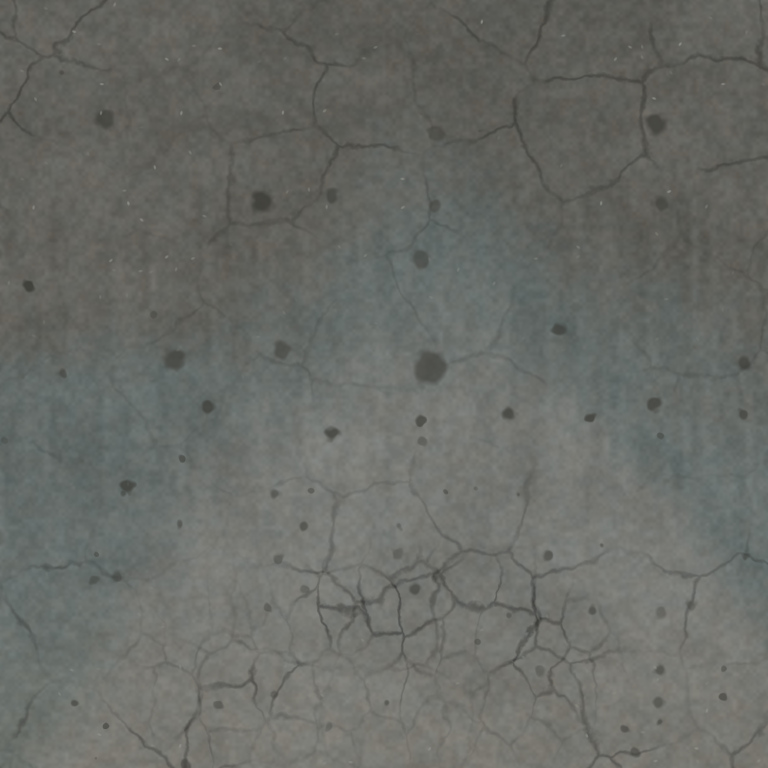
This texture is drawn by a WebGL 2 fragment shader. Its source:

```glsl
#version 300 es
precision highp float;
// Weathered concrete: a dark upper field and a pale lower dome meet in a damp,
// bluish band. Warped Voronoi borders make the cracks, jittered grids scatter
// the pits and pale chips, and value noise gives stains, streaks and grain.

#define DARK_TONE vec3(0.372, 0.370, 0.348)
#define DAMP_TONE vec3(0.398, 0.428, 0.418)
#define PALE_TONE vec3(0.462, 0.468, 0.452)
#define PIT_TONE vec3(0.235, 0.235, 0.215)
#define CHIP_TONE vec3(0.56, 0.57, 0.54)
#define COARSE_CELLS vec2(7.0, 7.5)
#define FINE_CELLS vec2(19.0, 14.0)
#define PIT_GRID 10.0
#define CHIP_GRID 58.0
#define GRAIN 0.075
#define CRACK_WIDTH 0.0032

uniform vec2 u_resolution;
out vec4 fragColor;

float hash(vec2 p) {
  vec3 q = fract(p.xyx * 0.1031);
  q += dot(q, q.yzx + 33.33);
  return fract((q.x + q.y) * q.z);
}

vec2 hash2(vec2 p) {
  return vec2(hash(p + 17.3), hash(p + 71.9));
}

float noise(vec2 p) {
  vec2 i = floor(p), f = fract(p);
  f = f * f * (3.0 - 2.0 * f);
  return mix(mix(hash(i), hash(i + vec2(1, 0)), f.x),
             mix(hash(i + vec2(0, 1)), hash(i + vec2(1, 1)), f.x), f.y);
}

float fbm(vec2 p) {
  float sum = 0.0, gain = 0.5;
  for (int i = 0; i < 5; i++) {
    sum += gain * noise(p);
    p = mat2(1.6, 1.2, -1.2, 1.6) * p + 9.7;
    gain *= 0.5;
  }
  return sum;
}

// Distance to the nearest Voronoi border, in cell units.
float cellBorder(vec2 p) {
  vec2 cell = floor(p), f = fract(p), nearest = vec2(0), home = vec2(0);
  float best = 9.0;
  for (int k = 0; k < 9; k++) {
    vec2 o = vec2(k % 3 - 1, k / 3 - 1);
    vec2 r = o + 0.1 + 0.8 * hash2(cell + o) - f;
    if (dot(r, r) < best) { best = dot(r, r); nearest = r; home = o; }
  }
  float border = 9.0;
  for (int k = 0; k < 25; k++) {
    vec2 o = home + vec2(k % 5 - 2, k / 5 - 2);
    vec2 r = o + 0.1 + 0.8 * hash2(cell + o) - f;
    vec2 d = r - nearest;
    if (dot(d, d) > 1e-5) border = min(border, dot(0.5 * (r + nearest), normalize(d)));
  }
  return border;
}

// Soft crack line; the warp makes it wander.
float crack(vec2 uv, vec2 cells, float width) {
  vec2 warp = vec2(fbm(uv * 24.0), fbm(uv * 24.0 + 40.0)) - 0.5;
  float d = cellBorder((uv + 0.035 * warp) * cells) / cells.x;
  return 1.0 - smoothstep(0.0, width + 0.5 / u_resolution.y, d);
}

// Ragged dark pits, most of them in the upper half.
float pits(vec2 uv, float grid, float chance, float radius) {
  vec2 cell = floor(uv * grid);
  vec2 center = (cell + 0.25 + 0.5 * hash2(cell + 5.0)) / grid;
  float size = radius * (0.45 + 0.65 * hash(cell + 31.0));
  float d = length(uv - center) + 0.006 * (noise(uv * 130.0) - 0.5);
  float zone = smoothstep(0.33, 0.5, center.y) * (1.0 - smoothstep(0.82, 0.9, center.y));
  float present = step(hash(cell + 53.0), chance * (0.08 + 0.92 * zone));
  return present * (0.5 + 0.5 * hash(cell + 3.0)) * (1.0 - smoothstep(size * 0.55, size * 1.25, d));
}

// Tiny pale chips, each with its own tilt.
float chips(vec2 uv) {
  vec2 cell = floor(uv * CHIP_GRID);
  vec2 p = fract(uv * CHIP_GRID) - 0.3 - 0.4 * hash2(cell);
  float a = 6.2832 * hash(cell + 8.0);
  p = mat2(cos(a), -sin(a), sin(a), cos(a)) * p;
  float shape = 1.0 - smoothstep(0.05, 0.24, length(p * vec2(1.0, 1.7)));
  return shape * step(hash(cell + 90.0), 0.07) * hash(cell + 12.0);
}

void main() {
  vec2 uv = gl_FragCoord.xy / u_resolution;
  float blotch = fbm(uv * 5.0 + 3.0) - 0.48;
  float mottle = fbm(uv * 19.0) - 0.48;

  // Large stains: pale dome, damp band, dark upper field
  float x = uv.x - 0.54;
  float domeTop = 0.55 - 1.7 * x * x - 0.12 * smoothstep(0.1, 0.5, -x);
  float softness = mix(0.11, 0.05, smoothstep(0.0, 0.3, x));
  float pale = 1.0 - smoothstep(-softness, softness, uv.y - domeTop + 0.16 * blotch);
  float darkBase = 0.58 + 0.17 * exp(-40.0 * x * x);
  float dark = smoothstep(-0.13, 0.12, uv.y - darkBase + 0.4 * blotch + 0.1 * mottle);
  vec3 color = mix(mix(DAMP_TONE, PALE_TONE, pale), DARK_TONE, dark);
  float low = 1.0 - smoothstep(0.0, 0.32, uv.y);
  color += low * vec3(0.006, -0.003, -0.012);
  color += 0.065 * blotch + 0.065 * mottle;

  // Vertical wash streaks and fine grain
  float wash = smoothstep(0.2, 0.4, uv.y) * (1.0 - smoothstep(0.65, 0.85, uv.y));
  color += 0.035 * wash * (noise(uv * vec2(85.0, 9.0)) - 0.5);
  color += GRAIN * (0.6 * noise(uv * 115.0) + 0.4 * noise(uv * 230.0) - 0.5);
  color += 0.015 * (noise(uv * 75.0 + 20.0) - 0.5) * vec3(1.0, -0.2, -0.8);

  // Broken cracks: wide faint plates, then a dense net low down
  float gaps = smoothstep(0.38, 0.62, fbm(uv * 9.0 + 60.0));
  float coarse = crack(uv, COARSE_CELLS, CRACK_WIDTH * 1.4) * (0.2 + 0.8 * gaps);
  vec2 netPos = (uv - vec2(0.48, 0.13)) / vec2(0.36, 0.17);
  float net = 1.0 - smoothstep(0.45, 1.15, length(netPos) + 0.5 * blotch);
  float fine = crack(uv + 0.37, FINE_CELLS, CRACK_WIDTH) * net * (0.25 + 0.75 * gaps);
  color *= 1.0 - 0.22 * coarse * (1.0 - 0.6 * wash) - 0.3 * fine;

  // Pits, one large round stain, and pale chips
  float pit = max(pits(uv, PIT_GRID, 0.4, 0.014), 0.7 * pits(uv + 0.43, 26.0, 0.13, 0.007));
  float stainEdge = length(uv - vec2(0.56, 0.522)) + 0.008 * (noise(uv * 90.0) - 0.5);
  pit = max(pit, 0.65 * (1.0 - smoothstep(0.014, 0.026, stainEdge)));
  color = mix(color, PIT_TONE, 0.85 * pit);
  float chipZone = max(smoothstep(0.5, 0.75, uv.y), low);
  color = mix(color, CHIP_TONE, 0.8 * chips(uv) * (0.15 + 0.85 * chipZone));

  fragColor = vec4(color, 1.0);
}
```
